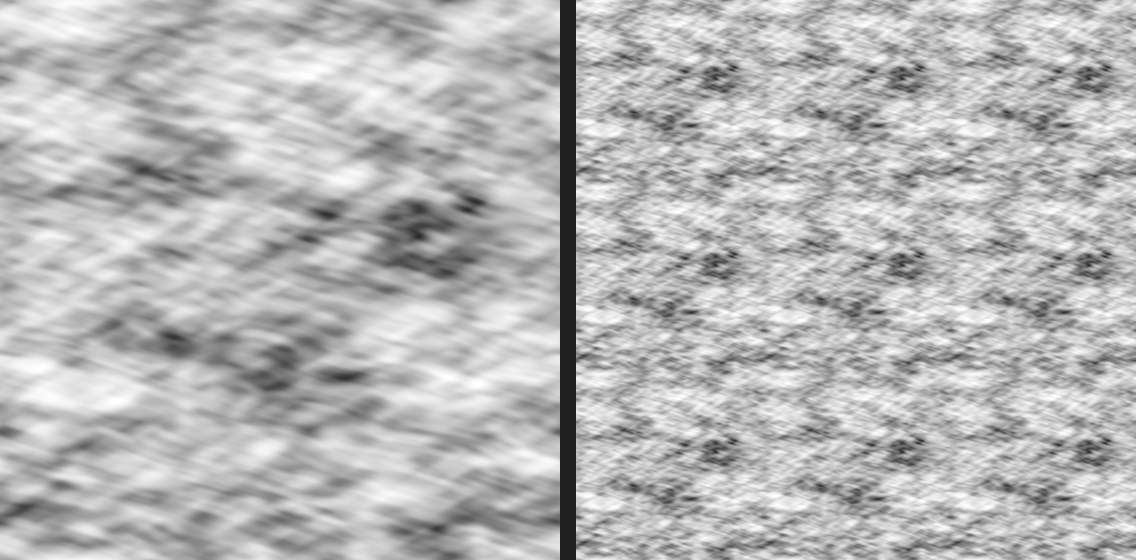
Left: one tile. Right: repeated 3 by 3.
Reproduce this texture procedurally as a three.js fragment shader.

```glsl
// Grey, brushed, fibrous surface: slanted soft patches crossed by thin streaks.
// Layers of value noise on skewed lattices are summed and mapped to grey.
// Integer lattice axes and wrapped cell indices make the result tile exactly.

varying vec2 vUv;

const float MEAN_GREY = 0.732;
const float CONTRAST = 0.122;
const float DARK_SKEW = 0.013;
const float LAYER_DEVIATION = 0.2145; // spread of one value noise layer

// Lattice axes (a, b, c, d): cell = (a x + b y, c x + d y)
const vec4 BROAD = vec4(2.0, 6.0, -3.0, 5.0);
const vec4 PATCH = vec4(4.0, 12.0, -6.0, 11.0);
const vec4 TUFT = vec4(8.0, 24.0, -12.0, 22.0);
const vec4 GRAIN = vec4(16.0, 48.0, -24.0, 44.0);
const vec4 RIDGE = vec4(6.0, 18.0, -24.0, 44.0);
const vec4 STREAK = vec4(14.0, 42.0, -9.0, 16.0);
const vec4 FIBRE = vec4(28.0, 84.0, -11.0, 20.0);
const vec4 WEAVE = vec4(40.0, 120.0, -16.0, 30.0);

float hash(vec2 p, float seed) {
  return fract(sin(dot(p, vec2(12.9898, 78.233)) + seed * 37.719) * 43758.5453);
}

// Modulo for whole numbers, safe against rounding at exact multiples
vec2 wrapWhole(vec2 v, float period) {
  return v - period * floor((v + 0.5) / period);
}

// Random value of a lattice node, equal for nodes one tile apart
float nodeValue(vec2 node, vec4 axes, float seed) {
  float area = axes.x * axes.w - axes.y * axes.z;
  vec2 place = vec2(axes.w * node.x - axes.y * node.y,
                    axes.x * node.y - axes.z * node.x);
  return hash(wrapWhole(place, area), seed);
}

// Value noise on a skewed lattice, centred on zero
float skewNoise(vec2 uv, vec4 axes, float seed) {
  vec2 shifted = uv + seed * vec2(0.137, 0.291);
  vec2 p = vec2(dot(axes.xy, shifted), dot(axes.zw, shifted));
  vec2 cell = floor(p);
  vec2 f = p - cell;
  vec2 w = f * f * f * (f * (f * 6.0 - 15.0) + 10.0);
  float low = mix(nodeValue(cell, axes, seed),
                  nodeValue(cell + vec2(1.0, 0.0), axes, seed), w.x);
  float high = mix(nodeValue(cell + vec2(0.0, 1.0), axes, seed),
                   nodeValue(cell + vec2(1.0, 1.0), axes, seed), w.x);
  return mix(low, high, w.y) - 0.5;
}

// Weighted sum of all layers, scaled to unit deviation
float fibreField(vec2 uv) {
  float sum = 0.55 * skewNoise(uv, BROAD, 1.0);
  sum += 0.75 * skewNoise(uv, PATCH, 2.0);
  sum += 0.62 * skewNoise(uv, TUFT, 3.0);
  sum += 0.35 * skewNoise(uv, GRAIN, 4.0);
  sum += 0.45 * skewNoise(uv, RIDGE, 5.0);
  sum += 0.45 * skewNoise(uv, STREAK, 6.0);
  sum += 0.38 * skewNoise(uv, FIBRE, 9.0);
  sum += 0.16 * skewNoise(uv, WEAVE, 10.0);
  return sum / (1.39 * LAYER_DEVIATION);
}

// Bends the layers slightly so that edges tighten and spread
vec2 bend(vec2 uv) {
  float across = skewNoise(uv, PATCH, 7.0);
  float along = skewNoise(uv, BROAD, 8.0);
  return uv + vec2(0.015, 0.008) * across + vec2(0.018, -0.006) * along;
}

// Maps the field to grey with a longer tail towards the darks
float toGrey(float z) {
  return MEAN_GREY + CONTRAST * z - DARK_SKEW * (z * z - 1.0);
}

void main() {
  float grey = toGrey(fibreField(bend(vUv)));
  gl_FragColor = vec4(vec3(clamp(grey, 0.0, 1.0)), 1.0);
}
```
